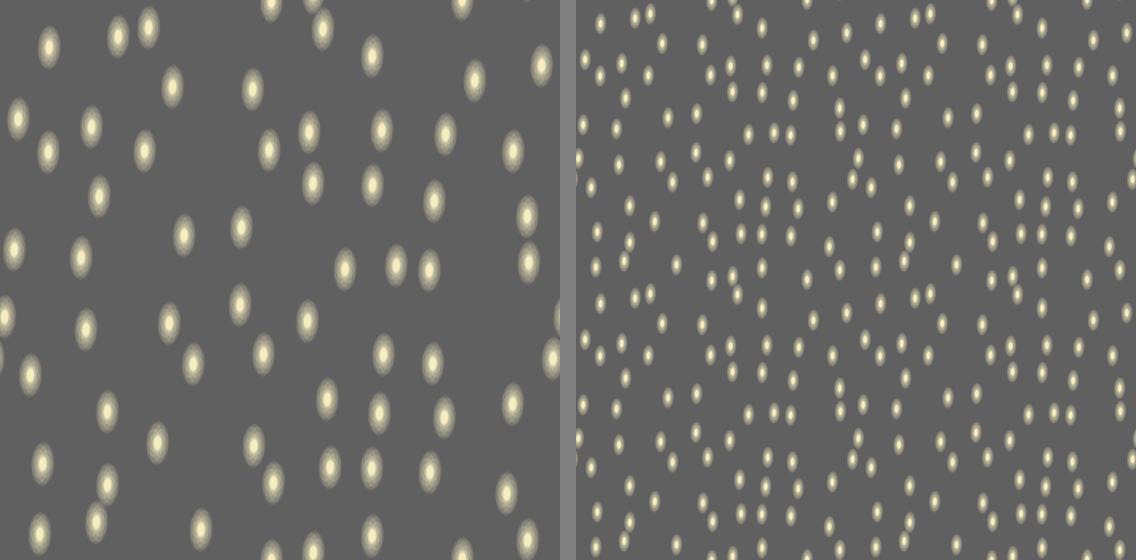
Left, the tile; right, the same tile 2 across and 2 down.
Reproduce this pattern procedurally as a Shadertoy shader.

```glsl
#define GRID 8.0                    // spots per side
#define JITTER vec2(0.88, 0.62)     // scatter inside a cell
#define RADII vec2(0.0205, 0.0390)  // half width and height of a spot
#define TILT 0.045                  // lean to the right, radians
#define LOBES 8                     // stacked translucent ovals per spot
#define LOBE_RADIUS 0.65
#define LOBE_SHIFT 0.35
#define SOFTNESS 0.08
#define GROUND vec3(0.377, 0.377, 0.377)
#define GLOW vec3(0.965, 0.935, 0.755)

const float TAU = 6.2831853;

float hash(vec2 p) {
    return fract(sin(dot(p, vec2(127.1, 311.7))) * 43758.5453);
}

// Brightness of one spot: the share of shifted ovals covering this point
float spot(vec2 offset, float edge) {
    float c = cos(TILT), s = sin(TILT);
    vec2 q = vec2(c * offset.x - s * offset.y, s * offset.x + c * offset.y) / RADII;
    if (dot(q, q) > 1.6) return 0.0;
    float cover = 0.0;
    for (int i = 0; i < LOBES; i++) {
        float angle = TAU * float(i) / float(LOBES);
        vec2 centre = LOBE_SHIFT * vec2(cos(angle), sin(angle));
        float d = length(q - centre) - LOBE_RADIUS;
        cover += 1.0 - smoothstep(-edge, edge, d);
    }
    return cover / float(LOBES);
}

// Wrapping jittered grid; each column slides by its own amount to hide the rows
float spots(vec2 uv, float edge) {
    vec2 p = uv * GRID;
    float column = floor(p.x);
    float brightest = 0.0;
    for (int x = -1; x <= 1; x++) {
        float cellX = column + float(x);
        float wrapX = mod(cellX, GRID);
        float slide = hash(vec2(wrapX, 37.0));
        float row = floor(p.y - slide);
        for (int y = -1; y <= 1; y++) {
            float cellY = row + float(y);
            vec2 id = vec2(wrapX, mod(cellY, GRID));
            vec2 random = vec2(hash(id + 3.7), hash(id + 19.3));
            vec2 centre = vec2(cellX, cellY + slide) + 0.5 + JITTER * (random - 0.5);
            brightest = max(brightest, spot((p - centre) / GRID, edge));
        }
    }
    return brightest;
}

void mainImage(out vec4 fragColor, in vec2 fragCoord) {
    vec2 uv = fragCoord / iResolution.xy;
    float pixel = 0.7 / (iResolution.x * RADII.x);
    fragColor = vec4(mix(GROUND, GLOW, spots(uv, max(SOFTNESS, pixel))), 1.0);
}
```
